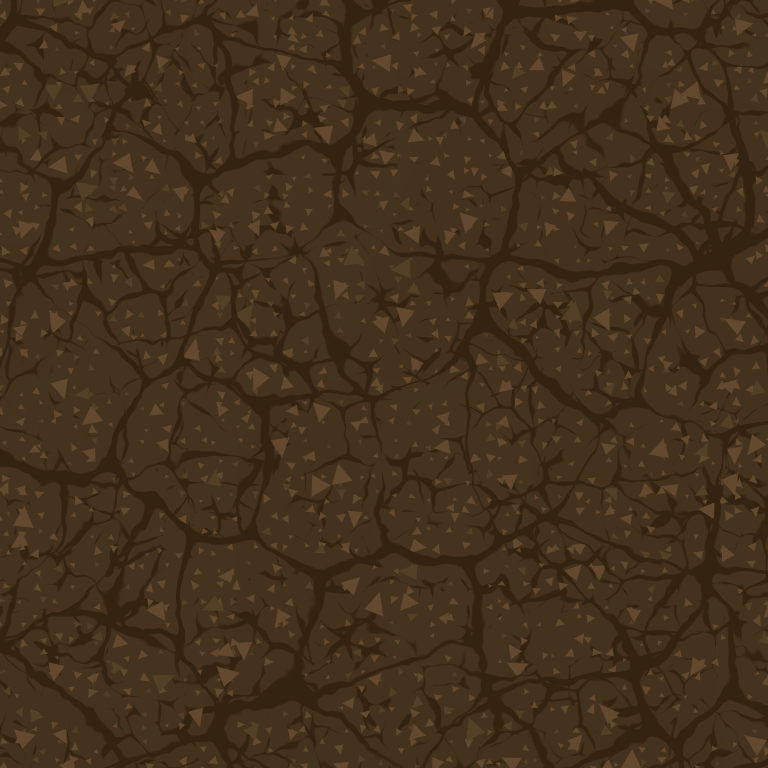
Give the GLSL for this texture, as a Shadertoy shader.

```glsl
// Dry cracked earth strewn with small angular chips of lighter stone.
// Cracks are warped Voronoi borders at three scales whose width swells and
// fades with noise; chips are jittered triangles that keep clear of cracks.

#define SOIL        vec3(0.268, 0.198, 0.120)
#define CRACK       vec3(0.208, 0.138, 0.068)
#define CHIP        vec3(0.390, 0.290, 0.180)
#define CHIP_DIM    vec3(0.330, 0.250, 0.150)
#define PLATES      6.0
#define PLATE_WIDTH 0.0092
#define BRANCHES    13.0
#define BRANCH_WIDTH 0.0072
#define HAIRS       22.0
#define HAIR_WIDTH  0.0078
#define BIG_CHIPS   24.0
#define SMALL_CHIPS 43.0

vec2 hash22(vec2 p) {
    vec3 q = fract(p.xyx * vec3(0.1031, 0.1030, 0.0973));
    q += dot(q, q.yzx + 33.33);
    return fract((q.xx + q.yz) * q.zy);
}

// Two independent channels of smooth value noise
vec2 noise2(vec2 p) {
    vec2 i = floor(p), f = fract(p);
    f = f * f * (3.0 - 2.0 * f);
    vec2 low = mix(hash22(i), hash22(i + vec2(1, 0)), f.x);
    vec2 high = mix(hash22(i + vec2(0, 1)), hash22(i + vec2(1, 1)), f.x);
    return mix(low, high, f.y);
}

// Distance to Voronoi borders, softly merged so that junctions swell
float borderDistance(vec2 p) {
    vec2 cell = floor(p), nearCell = cell, nearVec = vec2(0);
    float nearest = 1e3;
    for (int y = -1; y <= 1; y++)
    for (int x = -1; x <= 1; x++) {
        vec2 c = cell + vec2(x, y);
        vec2 v = c + hash22(c) - p;
        float d = dot(v, v);
        if (d < nearest) { nearest = d; nearVec = v; nearCell = c; }
    }
    float sum = 1e-9;
    for (int y = -2; y <= 2; y++)
    for (int x = -2; x <= 2; x++) {
        if (x == 0 && y == 0) continue;
        vec2 c = nearCell + vec2(x, y);
        vec2 v = c + hash22(c) - p;
        float d = dot(0.5 * (nearVec + v), normalize(v - nearVec));
        sum += exp2(-45.0 * d);
    }
    return -log2(sum) / 45.0;
}

// Signed distance to a crack network; higher gaps break it into strokes
float crackNet(vec2 uv, float cells, float widest, float gaps, float seed) {
    vec2 p = uv + seed;
    vec2 bend = (noise2(p * 9.0) - 0.5) * 0.050
              + (noise2(p * 32.0) - 0.5) * 0.015
              + (noise2(p * 90.0) - 0.5) * 0.005;
    float swell = 0.6 * noise2(p * cells * 1.1 + 7.0).x
                + 0.4 * noise2(p * cells * 3.5).y;
    float width = widest * (swell - gaps) / (1.0 - gaps);
    return borderDistance((p + bend) * cells) / cells - width;
}

float mainCracks(vec2 uv) {
    return min(crackNet(uv, PLATES, PLATE_WIDTH, 0.16, 3.7),
               crackNet(uv, BRANCHES, BRANCH_WIDTH, 0.44, 11.3));
}

// Irregular triangle: three half planes at uneven angles
float triangle(vec2 q, float radius, float turn, vec2 skew) {
    vec3 a = turn + vec3(0.0, 2.094 + skew.x, 4.189 + skew.y);
    vec3 side = q.x * cos(a) + q.y * sin(a);
    return max(side.x, max(side.y, side.z)) - 0.5 * radius;
}

// Paint one layer of scattered chips over the ground
vec3 addChips(vec3 color, vec2 uv, float grid, vec2 sizes, float seed, float px) {
    vec2 p = uv * grid + seed;
    vec2 base = floor(p - 0.5);
    for (int k = 0; k < 4; k++) {
        vec2 cell = base + vec2(k % 2, k / 2);
        vec2 look = hash22(cell + 51.7);
        vec2 q = p - cell - 0.5 - 0.6 * (hash22(cell) - 0.5);
        float radius = mix(sizes.x, sizes.y, look.x);
        vec2 skew = 0.4 * (hash22(cell + 93.1) - 0.5);
        float d = triangle(q, radius, 6.283 * look.y, skew) / grid;
        float cover = 1.0 - smoothstep(-0.7 * px, 0.7 * px, d);
        if (cover <= 0.0) continue;
        // Drop chips whose centre lies too near a crack
        if (mainCracks(uv - q / grid) < 0.75 * radius / grid) continue;
        vec3 tint = hash22(cell + 27.9).x < 0.8 ? CHIP : CHIP_DIM;
        color = mix(color, tint, cover);
    }
    return color;
}

void mainImage(out vec4 fragColor, in vec2 fragCoord) {
    vec2 uv = fragCoord / iResolution.y;
    float px = 1.0 / iResolution.y;

    // Soil with faint mottling, then hairline cracks
    vec3 color = SOIL + 0.008 * (noise2(uv * 5.0).x - 0.5);
    float hairs = crackNet(uv, HAIRS, HAIR_WIDTH, 0.53, 23.9);
    color = mix(CRACK, color, smoothstep(-px, px, hairs));

    // Stone chips
    color = addChips(color, uv, SMALL_CHIPS, vec2(0.12, 0.32), 71.3, px);
    color = addChips(color, uv, BIG_CHIPS, vec2(0.15, 0.40), 19.6, px);

    // Main cracks on top
    color = mix(CRACK, color, smoothstep(-px, px, mainCracks(uv)));
    fragColor = vec4(color, 1.0);
}
```
